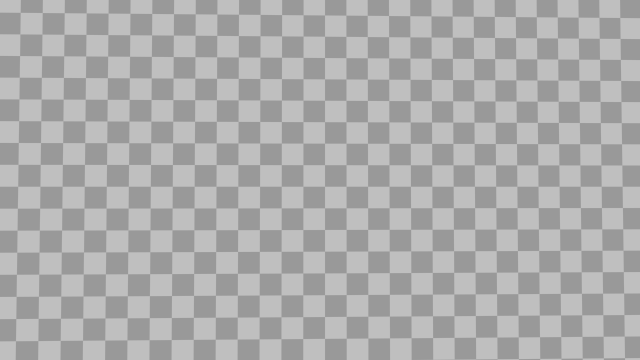
Give the GLSL for this pattern, as a Shadertoy shader.

```glsl
// A two-tone grey checkerboard, about 29 cells across and 16 down, seen with
// a faint perspective tilt: a projective divide maps the canvas to cell
// units, then the product of two smoothed square waves picks the tone.

// Square wave of period 2, positive on [0, 1), with edges softened per pixel.
vec2 squareWave(vec2 cell, vec2 pixelWidth) {
    vec2 ramp = 0.5 - abs(mod(cell + 0.5, 2.0) - 1.0);
    return clamp(2.0 * ramp / pixelWidth, -1.0, 1.0);
}

void mainImage(out vec4 fragColor, in vec2 fragCoord) {
    // Canvas heights, measured from a cell corner right of the centre
    vec2 p = fragCoord / iResolution.y - vec2(0.9028, 0.4813);

    // Cells shrink slightly toward the upper right
    float depth = 1.0 - dot(p, vec2(0.0181, 0.0168));
    float cellSize = 0.05995 * depth;
    vec2 cell = p / cellSize;

    // Cells of equal sign in both directions are dark
    vec2 wave = squareWave(cell, vec2(1.1 / (iResolution.y * cellSize)));
    float dark = 0.5 + 0.5 * wave.x * wave.y;
    fragColor = vec4(vec3(mix(0.75, 0.60, dark)), 1.0);
}
```
